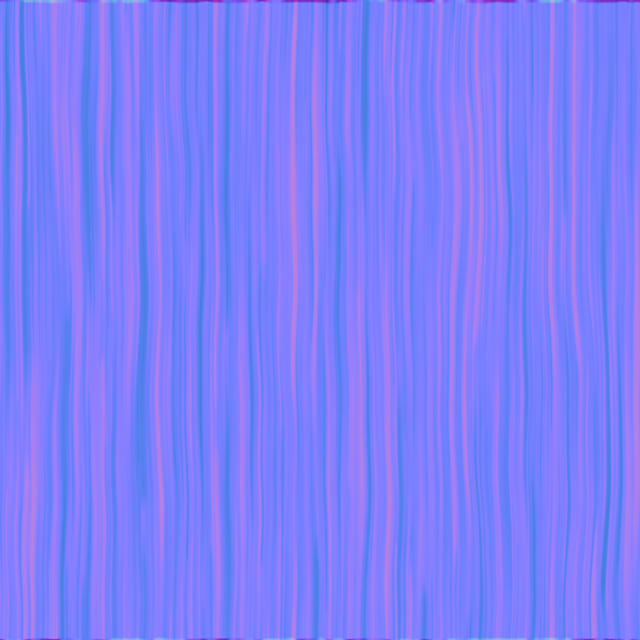
Give the GLSL for this texture map, as a Shadertoy shader.

```glsl
// Tangent-space normal map of fibrous bark: long, wavering vertical grooves.
// Sideways slope is summed from stretched gradient noise and tapered strands,
// then packed as red = x slope, green = y slope, blue = facing.

const float SLOPE_LIMIT   = 0.27;   // steepest sideways tilt
const float SLOPE_BIAS    = -0.005; // slight lean toward the blue side
const float FACING_LOSS   = 2.5;    // how fast blue falls with tilt
const float COARSE_COUNT  = 46.0;   // wide strands across the canvas
const float FINE_COUNT    = 112.0;  // thin strands across the canvas
const float COARSE_HEIGHT = 0.28;
const float FINE_HEIGHT   = 0.16;
const float COARSE_LENGTH = 0.85;   // strand length in canvas heights
const float FINE_LENGTH   = 0.50;
const float ALTERNATION   = 0.80;   // chance that neighbours tilt oppositely
const float TOP_RIM       = 0.0065; // ragged strip along the upper edge
const float BOTTOM_RIM    = 0.0040;

// Integer hash: two independent values in 0..1 per lattice point
vec2 hash2(vec2 cell) {
    uvec2 q = uvec2(ivec2(cell)) * uvec2(1597u, 3812u) + 977u;
    q = q * 1664525u + 1013904u;
    q.x += q.y * 1664525u;
    q.y += q.x * 1664525u;
    q ^= q >> 16u;
    q.x += q.y * 1664525u;
    q.y += q.x * 1664525u;
    q ^= q >> 16u;
    return vec2(q & 65535u) / 65535.0;
}

float cornerRamp(vec2 cell, vec2 offset) {
    float angle = 6.2832 * hash2(cell).x;
    return dot(vec2(cos(angle), sin(angle)), offset);
}

// Gradient noise, about -0.7..0.7
float gradientNoise(vec2 p) {
    vec2 i = floor(p), f = fract(p);
    vec2 u = f * f * f * (f * (f * 6.0 - 15.0) + 10.0);
    vec2 e = vec2(1.0, 0.0);
    float low  = mix(cornerRamp(i, f), cornerRamp(i + e.xy, f - e.xy), u.x);
    float high = mix(cornerRamp(i + e.yx, f - e.yx),
                     cornerRamp(i + e.xx, f - e.xx), u.x);
    return mix(low, high, u.y);
}

// Signed streaks, one per column and segment, with tapering ends
float strands(vec2 p, float count, float span, float seed) {
    float x = p.x * count;
    float slope = 0.0;
    for (int k = -1; k <= 1; k++) {
        float column = floor(x) + float(k);
        vec2 place = hash2(vec2(column, seed));
        float along = p.y / span + place.y * 7.0;
        vec2 id = vec2(column, floor(along) + seed + 31.0);
        vec2 shape = hash2(id);
        vec2 ends = hash2(id + 503.0);
        float f = fract(along);
        float taper = smoothstep(0.0, 0.05 + 0.35 * ends.x, f)
                    * smoothstep(0.0, 0.05 + 0.35 * ends.y, 1.0 - f);
        float width = mix(0.12, 0.23, shape.y) * mix(0.5, 1.0, taper);
        float d = (x - column - 0.15 - 0.7 * place.x) / width;
        // Opposite neighbours form the two walls of a groove
        float side = mod(column, 2.0) < 0.5 ? -1.0 : 1.0;
        side *= shape.x < ALTERNATION ? 1.0 : -1.0;
        float strength = mix(0.2, 1.0, fract(shape.x * 17.0));
        slope += side * strength * taper * exp(-d * d);
    }
    return slope;
}

// Slight shared sway of neighbouring fibres
vec2 sway(vec2 p) {
    p.x += 0.010 * gradientNoise(p * vec2(6.0, 3.0) + 11.0)
         + 0.005 * gradientNoise(p * vec2(17.0, 6.5) + 47.0);
    return p;
}

float sidewaysSlope(vec2 p) {
    float slope = SLOPE_BIAS;
    // Broad, medium and hairline grain
    slope += 0.08 * gradientNoise(p * vec2(42.0, 1.5) + 5.0);
    slope += 0.14 * gradientNoise(p * vec2(85.0, 2.0) + 83.0);
    slope += 0.10 * gradientNoise(p * vec2(165.0, 3.0) + 191.0);
    // Distinct grooves
    slope += COARSE_HEIGHT * strands(p, COARSE_COUNT, COARSE_LENGTH, 3.0);
    slope += FINE_HEIGHT * strands(p, FINE_COUNT, FINE_LENGTH, 271.0);
    return SLOPE_LIMIT * tanh(slope / SLOPE_LIMIT);
}

// Broken vertical tilt confined to the upper and lower edges
float rimSlope(vec2 uv) {
    bool upper = uv.y > 0.5;
    float row = upper ? 40.5 : 90.5;
    float depth = upper ? TOP_RIM : BOTTOM_RIM;
    float ragged = gradientNoise(vec2(uv.x * 60.0, row));
    float tilt = 0.9 * gradientNoise(vec2(uv.x * 11.0, row + 7.3))
               + 0.5 * ragged - 0.10;
    depth *= 1.0 + 0.7 * ragged;
    float edge = min(uv.y, 1.0 - uv.y);
    return clamp(tilt, -0.32, 0.2) * (1.0 - smoothstep(0.2 * depth, depth, edge));
}

void mainImage(out vec4 fragColor, in vec2 fragCoord) {
    vec2 uv = fragCoord / iResolution.xy;
    vec2 p = sway(uv);
    vec2 tilt = vec2(sidewaysSlope(p), rimSlope(uv));
    tilt.y += 0.008 * gradientNoise(p * vec2(70.0, 18.0));
    float facing = 1.0 - FACING_LOSS * dot(tilt, tilt);
    fragColor = vec4(0.5 + tilt, facing, 1.0);
}
```
